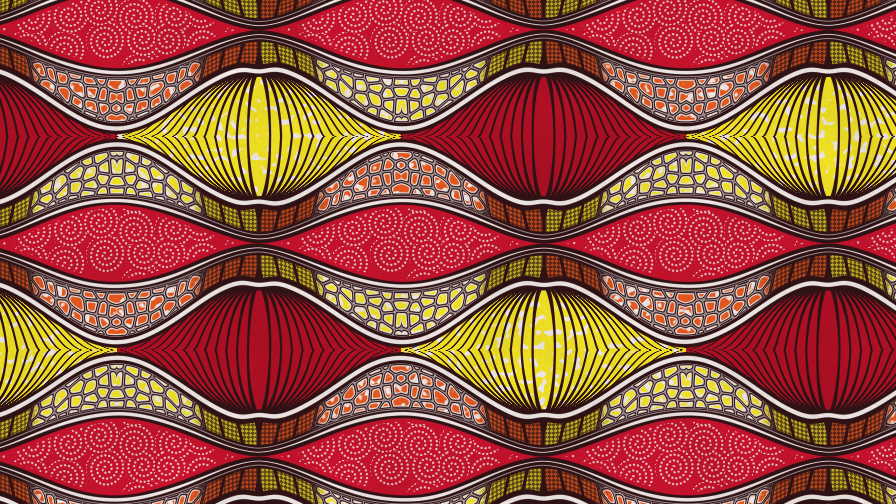
A Shadertoy shader for this pattern:

```glsl
const float VIEW = 432.0;               // canvas height in design units
const vec2  REPEAT = vec2(244.0, 183.0); // one bulb column and row
const vec2  ORIGIN = vec2(222.0, 132.0); // centre of a bulb
const float BULB_H = 55.0;
const float EYE_H = 33.0;
const float PEBBLE = 11.5;
const float BLOCK_W = 16.0;
const float BLOCK_SPAN = 48.0;
const float MERIDIANS = 13.0;
const float SPIRAL_PITCH = 5.0;
const float DOT_STEP = 3.4;
const vec2  SPIRAL_CELL = vec2(31.0, 25.0);
const float HALFTONE = 3.5;
const float PI = 3.14159;

const vec3 DARK = vec3(0.18, 0.07, 0.08);
const vec3 RED = vec3(0.76, 0.07, 0.17);
const vec3 DEEP_RED = vec3(0.67, 0.06, 0.14);
const vec3 CREAM = vec3(0.91, 0.88, 0.87);
const vec3 YELLOW = vec3(0.92, 0.86, 0.14);
const vec3 ORANGE = vec3(0.88, 0.34, 0.12);

float px; // size of one pixel in design units

vec2 hash2(vec2 p) {
    vec3 q = fract(vec3(p.xyx) * vec3(0.1031, 0.103, 0.0973));
    q += dot(q, q.yzx + 33.33);
    return fract((q.xx + q.yz) * q.zy);
}

float corner(vec2 cell, vec2 f, vec2 o) {
    return dot(hash2(cell + o) * 2.0 - 1.0, f - o);
}

float gradientNoise(vec2 p) {
    vec2 i = floor(p), f = p - i, u = f * f * (3.0 - 2.0 * f);
    return mix(mix(corner(i, f, vec2(0, 0)), corner(i, f, vec2(1, 0)), u.x),
               mix(corner(i, f, vec2(0, 1)), corner(i, f, vec2(1, 1)), u.x), u.y);
}

float fill(float d) { return smoothstep(px, -px, 1.4 * d); }
float stroke(float d, float center, float width) { return fill(abs(d - center) - 0.5 * width); }

// Rounded distance to the border of the nearest pebble cell
float pebbleEdge(vec2 p) {
    vec2 i = floor(p), f = p - i, nearest = vec2(0.0);
    float best = 9.0, edge = 1.0;
    for (int y = -1; y <= 1; y++) for (int x = -1; x <= 1; x++) {
        vec2 o = vec2(x, y), r = o + 0.15 + 0.7 * hash2(i + o + 40.0) - f;
        if (dot(r, r) < best) { best = dot(r, r); nearest = r; }
    }
    for (int y = -2; y <= 2; y++) for (int x = -2; x <= 2; x++) {
        vec2 o = vec2(x, y), r = o + 0.15 + 0.7 * hash2(i + o + 40.0) - f, gap = r - nearest;
        if (dot(gap, gap) < 0.001) continue;
        float d = dot(0.5 * (nearest + r), normalize(gap));
        float h = max(0.14 - abs(edge - d), 0.0) / 0.14;
        edge = min(edge, d) - h * h * 0.035;
    }
    return edge;
}

// Dotted spirals around scattered centres
float spirals(vec2 p) {
    vec2 i = floor(p / SPIRAL_CELL), v = vec2(99.0);
    float hand = 1.0;
    for (int y = -1; y <= 1; y++) for (int x = -1; x <= 1; x++) {
        vec2 c = i + vec2(x, y), h = hash2(c + 71.0);
        vec2 r = p - (c + 0.25 + 0.5 * h) * SPIRAL_CELL;
        if (dot(r, r) < dot(v, v)) { v = r; hand = h.x < 0.5 ? -1.0 : 1.0; }
    }
    float r = length(v), turn = atan(v.y * hand, v.x) / (2.0 * PI);
    float phase = max(max(round(r / SPIRAL_PITCH - turn), 0.0) + turn, 0.0);
    float along = (fract(PI * SPIRAL_PITCH * phase * phase / DOT_STEP) - 0.5) * DOT_STEP;
    return fill(length(vec2(r - phase * SPIRAL_PITCH, along)) - 0.95) * step(r, 17.0);
}

vec3 bulb(float x, float d, bool yellow, float mottle) {
    x = max(x, 0.01);
    float t = min(d / (BULB_H + 1.0), 0.99), halfW = 0.5 * REPEAT.x;
    float oval = x / (halfW * sqrt(1.0 - t * t));
    float flare = x / (halfW * acos(2.0 * t - 1.0) / PI);
    float q = mix(oval, flare, 0.6 * smoothstep(0.0, 0.9, oval));
    float line = max(round(q * MERIDIANS), 1.0);
    float dist = abs(q - line / MERIDIANS) * x / q;
    vec3 base = yellow ? mix(YELLOW, CREAM, smoothstep(0.12, 0.25, mottle)) : DEEP_RED;
    return mix(base, DARK, fill(dist - 0.95 - 1.3 * t * t));
}

vec3 pebbles(float x, float t, float border, bool yellow, float mottle) {
    float slanted = x + 0.25 * t, cut = slanted - BLOCK_SPAN;
    float blockEdge = (0.5 - abs(fract(slanted / BLOCK_W) - 0.5)) * BLOCK_W;
    float cellEdge = pebbleEdge(vec2(x, t) / PEBBLE + (yellow ? 0.0 : 17.0)) * PEBBLE;
    float edge = min(min(cut < 0.0 ? min(blockEdge, x) : min(cellEdge, cut), border), 9.0);
    vec3 base = yellow ? YELLOW : ORANGE;
    vec2 g = vec2(x + t, x - t) * PI / HALFTONE;
    float dots = smoothstep(-0.35, 0.35, sin(g.x) * sin(g.y) + 0.1);
    float shade = 1.0 - smoothstep(-6.0, 14.0, cut);
    vec3 col = mix(base, DARK, (0.25 + 0.5 * dots) * shade);
    float bare = max(fill(edge - 2.4), smoothstep(0.1, 0.25, mottle));
    col = mix(col, CREAM, bare * (1.0 - shade));
    col = mix(col, DARK, fill(edge - 1.4));
    return mix(col, CREAM, 0.75 * stroke(edge, 0.0, 0.8) * (1.0 - shade));
}

void mainImage(out vec4 fragColor, in vec2 fragCoord) {
    px = VIEW / iResolution.y;
    vec2 p = fragCoord * px - ORIGIN;
    p += 1.2 * vec2(gradientNoise(p / 60.0), gradientNoise(p / 60.0 + 9.0));

    // Fold into one bulb, keeping its place in the grid
    vec2 id = round(p / REPEAT), q = p - id * REPEAT;
    float column = floor(p.x / REPEAT.x), x = abs(q.x), d = abs(q.y);
    float angle = 2.0 * PI * x / REPEAT.x, waist = 0.5 - 0.5 * cos(angle);
    bool yellowBulb = mod(id.x + id.y, 2.0) > 0.5;
    bool yellowBand = mod(column + (q.y < 0.0 ? 1.0 : 0.0), 2.0) < 0.5;

    // Wavy contours, with a small notch over each bulb
    float bulbEdge = mix(BULB_H, 2.0, waist) - 4.0 * exp(-x * x / 150.0);
    float eyeEdge = 0.5 * REPEAT.y - EYE_H * pow(max(waist, 0.0001), 0.85);
    float tilt = inversesqrt(1.0 + 0.47 * sin(angle) * sin(angle));
    float outBulb = (d - bulbEdge) * tilt, outEye = (eyeEdge - d) * tilt;
    float mottle = gradientNoise(p / 6.0);

    // Pebbled band with dark and pale piping
    float border = min(outBulb - 9.5, outEye - 8.5);
    vec3 col = pebbles(x, d - 0.5 * (bulbEdge + eyeEdge), border, yellowBand, mottle);
    col = mix(DARK, col, fill(-border));
    col = mix(col, CREAM, stroke(outBulb, 4.8, 3.7));
    col = mix(col, CREAM, stroke(outEye, 3.8, mix(0.7, 3.0, waist)));
    col = mix(col, CREAM, 0.6 * stroke(outEye, 7.3, 0.8));

    // Bulb and eye interiors
    col = mix(col, bulb(x, d, yellowBulb, mottle), fill(outBulb));
    vec2 eye = vec2(p.x - (column + 0.5) * REPEAT.x, q.y - sign(q.y) * 0.5 * REPEAT.y);
    vec3 eyeFill = mix(RED, CREAM, 0.85 * spirals(eye) * fill(outEye + 3.0));
    col = mix(col, eyeFill, fill(outEye));

    // Uneven dye
    col *= 1.0 + 0.06 * gradientNoise(p / 45.0) + 0.05 * gradientNoise(p / 2.5);
    fragColor = vec4(clamp(col, 0.0, 1.0), 1.0);
}
```
